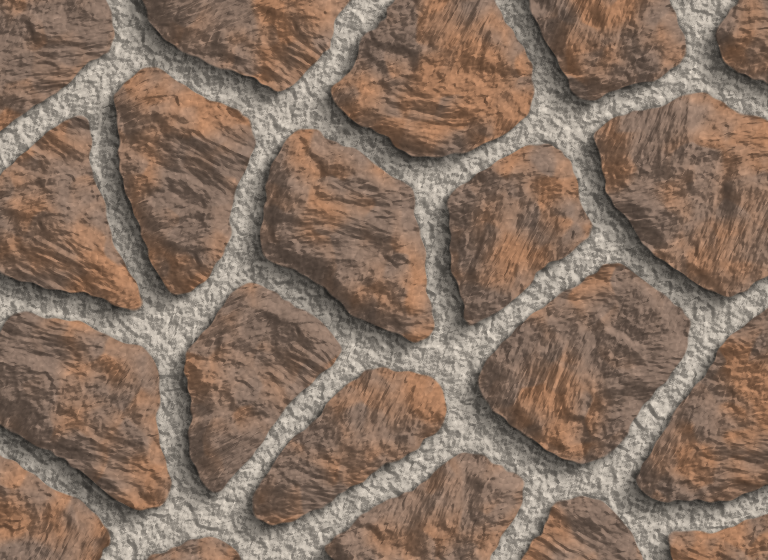
Write a WebGL 1 fragment shader that draws this texture.

```glsl
precision highp float;
// Draws a wall of rough brown fieldstones set in pale sandy mortar, lit from the upper right.

#define STONE_ROWS 3.1     // stones per canvas height
#define JITTER 0.84        // irregularity of the stone layout
#define GAP 0.078          // half width of the joints
#define CORNER 20.0        // higher gives sharper stone corners
#define BEVEL 0.12         // width of the sloping stone rim
#define RELIEF 0.21        // strength of the surface shading
#define SHADOW_REACH 0.15  // length of the cast shadows
#define SHADOW_DEPTH 0.70  // darkness of the cast shadows

uniform vec2 u_resolution;

const vec3 BROWN = vec3(0.525, 0.435, 0.375);
const vec3 RUST = vec3(0.590, 0.435, 0.330);
const vec3 UMBER = vec3(0.455, 0.385, 0.340);
const vec3 MORTAR = vec3(0.685, 0.650, 0.605);
const vec2 LIGHT = vec2(0.75, 0.66);

vec2 hash2(vec2 c) {
  vec2 k = vec2(dot(c, vec2(127.1, 311.7)), dot(c, vec2(269.5, 183.3)));
  return fract(sin(k) * 43758.5);
}

vec2 site(vec2 cell) {
  return cell + 0.5 + JITTER * (hash2(cell + 7.0) - 0.5);
}

// Cellular noise of softly joined tilted facets, about -0.5 to 0.5
float facets(vec2 p) {
  vec2 base = floor(p);
  float sum = 0.0, total = 0.0;
  for (int y = -1; y <= 1; y++)
    for (int x = -1; x <= 1; x++) {
      vec2 cell = base + vec2(x, y);
      vec2 h = hash2(cell);
      vec2 r = p - cell - h;
      float w = exp(-9.0 * dot(r, r));
      vec2 tilt = 2.0 * fract(h * 17.3 + h.yx * 5.1) - 1.0;
      sum += w * (dot(r, tilt) + 0.5 * (fract(h.x * 31.7) - 0.5));
      total += w;
    }
  return sum / (total + 1e-5);
}

float layeredFacets(vec2 p) {
  float sum = 0.0, amp = 0.8;
  for (int i = 0; i < 5; i++) {
    sum += amp * facets(p);
    p = mat2(1.6, 1.25, -1.25, 1.6) * p + 3.7;
    amp *= 0.52;
  }
  return sum;
}

// Wavy and chipped outlines from layered sines
vec2 warp(vec2 p) {
  p += 0.045 * sin(p.yx * 4.3 + vec2(0.4, 2.1));
  p += 0.014 * sin(p.yx * 15.0 + 2.0 * sin(p * 6.0));
  return p + 0.005 * sin(p.yx * 47.0 + 2.0 * sin(p * 21.0));
}

// x: rounded distance inside the stone, negative in mortar; yz: its cell
vec3 stoneAt(vec2 p) {
  p = warp(p);
  vec2 base = floor(p), own = base, toOwn = vec2(0.0);
  float best = 9.0;
  for (int y = -1; y <= 1; y++)
    for (int x = -1; x <= 1; x++) {
      vec2 cell = base + vec2(x, y);
      vec2 r = site(cell) - p;
      if (dot(r, r) < best) { best = dot(r, r); own = cell; toOwn = r; }
    }
  float sum = 0.0;
  for (int y = -2; y <= 2; y++)
    for (int x = -2; x <= 2; x++) {
      if (x == 0 && y == 0) continue;
      vec2 r = site(own + vec2(x, y)) - p;
      float border = dot(0.5 * (toOwn + r), normalize(r - toOwn));
      sum += exp(-CORNER * border);
    }
  return vec3(-log(sum) / CORNER - GAP, own);
}

// Surface height: broken ledges on the stone, or sandy grain in the joint
float height(vec2 p, vec2 id, float onStone) {
  vec2 turn = normalize(vec2(1.0, 0.9 * hash2(id).x - 0.1));
  vec2 q = mat2(turn.x, -turn.y, turn.y, turn.x) * p * vec2(2.4, 3.4) + 11.0 * hash2(id);
  q += 0.25 * sin(q.yx * 2.3);
  float rim = 0.28 * smoothstep(-0.01, BEVEL, stoneAt(p).x);
  float rock = rim + 0.42 * layeredFacets(q);
  float sand = 0.11 * layeredFacets(p * 13.0);
  return mix(sand, rock, onStone);
}

float castShadow(vec2 p) {
  float shade = 0.0;
  for (int i = 1; i <= 4; i++) {
    float t = float(i) / 4.0;
    float cover = smoothstep(-0.025, 0.035, stoneAt(p + LIGHT * SHADOW_REACH * t).x);
    shade = max(shade, cover * (1.15 - 0.85 * t));
  }
  return min(shade, 1.0);
}

void main() {
  vec2 p = gl_FragCoord.xy / u_resolution.y * STONE_ROWS + vec2(3.3, 5.6);
  vec3 stone = stoneAt(p);
  float soft = 1.2 * STONE_ROWS / u_resolution.y;
  float onStone = smoothstep(-soft, soft, stone.x);

  // Slope towards the light: rising ground faces away and darkens
  vec2 stepToLight = LIGHT * 0.008;
  float slope = (height(p + stepToLight, stone.yz, onStone)
               - height(p - stepToLight, stone.yz, onStone)) / 0.016;
  slope /= 1.0 + 0.5 * abs(slope);
  float light = 1.0 - RELIEF * (slope > 0.0 ? 1.15 : 0.75) * slope;

  // Mineral tints, different for every stone
  vec2 kind = hash2(stone.yz + 3.0);
  float stain = facets(p * 2.1 + 5.0) + 0.6 * facets(p * 7.0);
  vec3 rock = mix(BROWN, RUST, clamp(0.1 + 0.5 * kind.x + 1.3 * stain, 0.0, 1.0));
  rock = mix(rock, UMBER, clamp(0.5 * kind.y - 1.2 * stain, 0.0, 0.8));
  float speckle = 1.0 + 0.14 * facets(p * 45.0) + 0.10 * facets(p * 19.0);

  // Joints darken beside the stones and in their shadows
  float contact = smoothstep(-0.035, 0.0, stone.x);
  vec3 joint = MORTAR * (1.0 - 0.15 * contact) * (1.0 - SHADOW_DEPTH * castShadow(p));
  gl_FragColor = vec4(mix(joint, rock, onStone) * light * speckle, 1.0);
}
```
